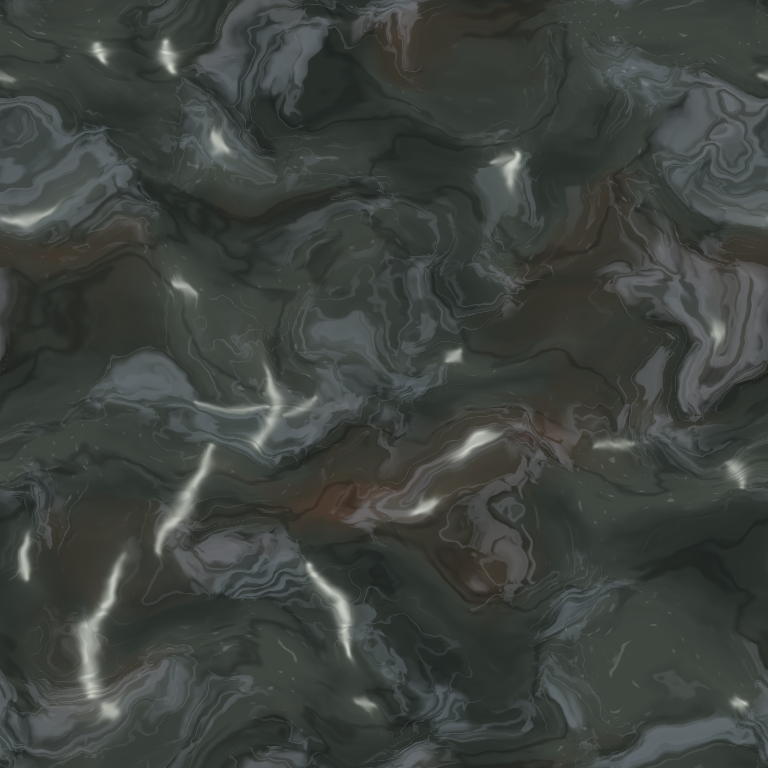
Give the GLSL for this texture, as a three.js fragment shader.

```glsl
// Dark polished stone: green-black ground with brown stains, swirling lilac-grey
// sheets and flow lines, and soft white glints. Built from wrapping gradient noise
// that is domain-warped twice, plus tapered strokes measured on a torus.
varying vec2 vUv;

vec2 hash2(vec2 p) {
  vec3 h = fract(p.xyx * vec3(0.1031, 0.1030, 0.0973));
  h += dot(h, h.yzx + 33.33);
  return fract((h.xx + h.yz) * h.zy);
}

// Slope contribution of one lattice corner; the lattice wraps after "cells".
float corner(vec2 cell, vec2 offset, vec2 cells, float seed) {
  float angle = 6.28318 * hash2(mod(cell, cells) + seed * 17.3).x;
  return dot(vec2(cos(angle), sin(angle)), offset);
}

float noise(vec2 uv, vec2 cells, float seed) {
  vec2 p = uv * cells, i = floor(p), f = p - i;
  vec2 s = f * f * f * (f * (f * 6.0 - 15.0) + 10.0);
  vec2 x = vec2(1.0, 0.0), y = vec2(0.0, 1.0);
  float low = mix(corner(i, f, cells, seed), corner(i + x, f - x, cells, seed), s.x);
  float high = mix(corner(i + y, f - y, cells, seed),
                   corner(i + 1.0, f - 1.0, cells, seed), s.x);
  return mix(low, high, s.y);
}

float fbm(vec2 uv, vec2 cells, float seed, float gain) {
  float sum = 0.0, amplitude = 1.0;
  for (int i = 0; i < 5; i++) {
    sum += amplitude * noise(uv, cells, seed + float(i));
    cells *= 2.0;
    amplitude *= gain;
  }
  return sum;
}

vec2 warp(vec2 uv, vec2 cells, float seed, float amount) {
  return uv + amount * vec2(fbm(uv, cells, seed, 0.4), fbm(uv, cells, seed + 9.0, 0.4));
}

// Scattered tapered strokes: x is the bright core, y the surrounding haze.
vec2 glints(vec2 uv) {
  vec2 light = vec2(0.0);
  for (int i = 0; i < 24; i++) {
    vec2 place = hash2(vec2(float(i), 3.0));
    vec2 shape = hash2(vec2(float(i), 41.0));
    vec2 kind = hash2(vec2(float(i), 87.0));
    float angle = (kind.x < 0.55 ? 0.0 : 1.5708) + (shape.x - 0.5) * 0.9;
    vec2 along = vec2(cos(angle), sin(angle));
    float reach = 0.008 + 0.075 * shape.y * shape.y;
    vec2 d = uv - place;
    d -= floor(d + 0.5);
    float t = clamp(dot(d, along), -reach, reach);
    float away = length(d - along * t);
    float width = mix(0.012, 0.005, abs(t) / reach) * (0.7 + 0.5 * kind.y);
    float power = 0.5 + 0.5 * kind.y;
    light.x = max(light.x, power * exp(-away * away / (width * width)));
    light.y = max(light.y, power * exp(-away / 0.022));
  }
  return light;
}

void main() {
  vec2 bent = warp(vUv, vec2(4.0, 5.0), 1.0, 0.12);
  vec2 swirled = warp(bent, vec2(8.0, 9.0), 31.0, 0.05);

  // Ground: green-black clouds, brown stains and a little rust
  float cloud = fbm(bent, vec2(3.0, 6.0), 50.0, 0.55);
  float stain = fbm(bent, vec2(2.0, 4.0), 60.0, 0.5);
  vec3 color = mix(vec3(0.155, 0.183, 0.168), vec3(0.245, 0.273, 0.25),
                   smoothstep(-0.5, 0.5, cloud));
  color = mix(color, vec3(0.235, 0.207, 0.167), 0.75 * smoothstep(0.0, 0.45, stain));
  color = mix(color, vec3(0.34, 0.245, 0.195), 0.7 * smoothstep(0.38, 0.65, stain));

  // Dark creases
  float crease = abs(fbm(bent, vec2(3.0, 7.0), 70.0, 0.45));
  color *= 1.0 - 0.22 * (1.0 - smoothstep(0.0, 0.07, crease));

  // Lilac sheets, striped by the contours of a flow field
  float flow = fbm(swirled, vec2(3.0, 5.0), 80.0, 0.4);
  float stripe = smoothstep(-0.6, 0.9, sin(flow * 54.0));
  float region = fbm(swirled, vec2(5.0, 7.0), 90.0, 0.5);
  float sheet = smoothstep(0.1, 0.42, region) * (0.4 + 0.6 * stripe);
  vec3 lilac = mix(vec3(0.39, 0.43, 0.45), vec3(0.45, 0.45, 0.47),
                   smoothstep(-0.2, 0.4, stain));
  color = mix(color, lilac, 0.72 * sheet);

  // Thin flow lines and torn wisps around the sheets
  float near = smoothstep(-0.2, 0.2, region);
  float line = smoothstep(0.86, 0.99, sin(flow * 54.0 + 9.0 * region));
  float torn = fbm(swirled, vec2(12.0, 17.0), 100.0, 0.6);
  float wisp = smoothstep(0.2, 0.36, torn);
  color = mix(color, lilac, near * max(0.35 * line, 0.5 * wisp));
  color *= 1.0 - 0.2 * near * smoothstep(0.15, 0.5, -torn);

  // Mineral specks
  float speck = smoothstep(0.36, 0.52, noise(bent, vec2(90.0), 110.0));
  color += 0.1 * speck * smoothstep(-0.1, 0.4, cloud);

  // Glints, broken up slightly by the flow
  vec2 light = glints(mix(vUv, bent, 0.65) + 0.25 * (swirled - bent));
  color = mix(color, vec3(0.46, 0.49, 0.45), 0.45 * light.y);
  color = mix(color, vec3(0.83, 0.85, 0.81), light.x * (0.78 + 0.22 * stripe));

  gl_FragColor = vec4(color, 1.0);
}
```
